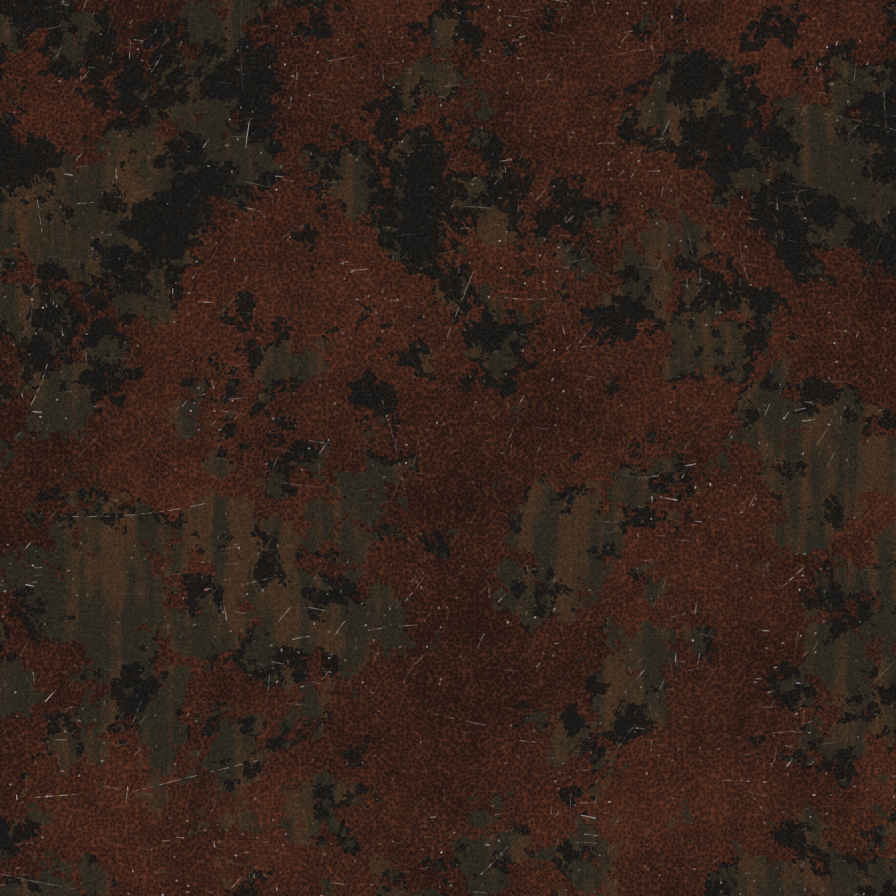
Reproduce this texture procedurally as a Shadertoy shader.

```glsl
// Rusted, scratched sheet metal: layered sines lay out worn paint, cellular noise
// frays it into ragged chips with black scale, vertical stains and grainy rust.
// Hashed segments on four grids add pale scratches, nicks and specks.

#define PATCH_SCALE 6.0      // chip clusters across the canvas
#define PAINT_LEVEL 0.10     // higher leaves less paint
#define SCALE_LEVEL 0.36     // higher leaves less black scale
#define GRAIN_SCALE 230.0    // rust grains across the canvas
#define SCRATCH_GAIN 0.95
#define RUST_DARK  vec3(0.150, 0.092, 0.076)
#define RUST_LIGHT vec3(0.325, 0.178, 0.122)
#define OLIVE      vec3(0.172, 0.158, 0.125)
#define STAIN      vec3(0.265, 0.190, 0.130)
#define BLACK      vec3(0.100, 0.095, 0.090)
#define PALE       vec3(0.640, 0.610, 0.600)

vec2 hash2(vec2 p) {
    vec3 q = fract(p.xyx * vec3(0.1031, 0.1030, 0.0973));
    q += dot(q, q.yzx + 33.33);
    return fract((q.xx + q.yz) * q.zy);
}

mat2 rotation(float a) {
    return mat2(cos(a), -sin(a), sin(a), cos(a));
}

// Distance to the nearest cell point, about 0.45 on average
float cell(vec2 p) {
    vec2 id = floor(p), f = p - id;
    float nearest = 4.0;
    for (int j = -1; j <= 1; j++)
    for (int i = -1; i <= 1; i++) {
        vec2 o = vec2(i, j);
        vec2 d = o + hash2(id + o) - f;
        nearest = min(nearest, dot(d, d));
    }
    return sqrt(nearest);
}

// Cellular octaves around zero, for frayed and crumbling outlines
float ragged(vec2 p) {
    float sum = 0.0, gain = 0.9;
    for (int i = 0; i < 6; i++) {
        sum += gain * (0.45 - cell(p));
        p = rotation(0.9) * p * 2.03 + 17.0;
        gain *= 0.72;
    }
    return sum;
}

// One bent segment per chosen grid cell; reach is in cells, width in canvas units
float scratches(vec2 p, float grid, float reach, float width, float share) {
    vec2 q = p * grid, id = floor(q);
    float pixel = grid / iResolution.y, ink = 0.0;
    for (int j = -1; j <= 1; j++)
    for (int i = -1; i <= 1; i++) {
        vec2 c = id + vec2(i, j);
        vec2 start = hash2(c + grid), pick = hash2(c + 57.0), turn = hash2(c + 131.0);
        if (pick.x > share) continue;
        float angle = turn.x < 0.45 ? 0.0 : (turn.x < 0.7 ? 1.57 : 0.95);
        vec2 d = rotation(angle + 0.5 * (turn.y - 0.5)) * (q - c - start);
        d.y += 0.25 * (start.x - 0.5) * d.x * d.x;
        float halfLength = reach * mix(0.15, 1.0, pick.y * pick.y);
        float dist = length(vec2(max(abs(d.x) - halfLength, 0.0), d.y));
        float cover = clamp((width * grid - dist) / pixel + 0.5, 0.0, 1.0);
        float strength = fract(turn.y * 9.0);
        ink = max(ink, cover * mix(0.2, 1.0, strength * strength));
    }
    return ink;
}

void mainImage(out vec4 fragColor, in vec2 fragCoord) {
    vec2 p = fragCoord / iResolution.y;
    vec2 warped = p + 0.012 * sin(p.yx * vec2(17.0, 14.0));

    // Broad bands: paint survives toward both sides
    float bands = 0.5 * cos(6.283 * (p.x - 0.02)) + 0.5 * cos(13.8 * (p.y - 0.8))
                + 0.25 * sin(17.0 * p.x + 9.0 * p.y);
    float paintField = 0.27 * bands + ragged(warped * PATCH_SCALE) - PAINT_LEVEL;
    float paint = smoothstep(-0.03, 0.03, paintField);

    // Black scale gathers in the upper part and along chipped rims
    float upper = smoothstep(0.45, 0.75, p.y);
    float rim = 1.0 - smoothstep(0.0, 0.18, abs(paintField));
    float scaleField = ragged(warped * PATCH_SCALE * 1.6 + 41.0)
                     + 0.30 * upper + 0.18 * rim - SCALE_LEVEL;
    float blackScale = smoothstep(-0.05, 0.05, scaleField)
                     * smoothstep(-0.12, -0.03, paintField);

    // Grainy rust with slow dark clouds
    float grain = cell(p * GRAIN_SCALE) - 0.45;
    float dust = hash2(floor(p * 450.0)).x - 0.5;
    float cloud = 0.45 - cell(warped * 4.0 + 9.0) + 0.7 * (0.45 - cell(warped * 13.0))
                + 0.6 * (0.45 - cell(p * 45.0));
    vec3 rust = mix(RUST_DARK, RUST_LIGHT,
                    clamp(0.47 + 0.45 * cloud + 1.0 * grain + 0.4 * dust, 0.0, 1.2));

    // Olive paint with stains running downward
    float streak = cell(p * vec2(38.0, 5.0)) + 0.6 * cell(p * vec2(90.0, 9.0) + 5.0);
    float stain = smoothstep(0.45, 1.15, streak + 0.5 * cloud);
    vec3 coat = mix(OLIVE, STAIN, stain) * (1.0 + 0.2 * dust + 0.25 * grain);

    vec3 color = mix(rust, coat, paint);
    color = mix(color, BLACK * (1.0 + 0.35 * dust + 0.35 * grain), blackScale * 0.92);

    // Broken scratches and specks, denser in clusters
    float cluster = 1.0 - smoothstep(0.15, 0.6, cell(p * 7.0 + 3.0));
    float broken = smoothstep(0.25, 0.6, cell(p * 130.0 + 8.0));
    float marks = 0.7 * broken * scratches(p, 7.0, 0.6, 0.0006, 0.55);
    marks = max(marks, mix(0.15, 1.0, cluster) * mix(0.25, 1.0, broken)
                     * scratches(p, 24.0, 0.6, 0.0007, 0.5));
    marks = max(marks, mix(0.1, 1.0, cluster) * mix(0.4, 1.0, broken)
                     * scratches(p, 50.0, 0.5, 0.0008, 0.4));
    marks = max(marks, mix(0.45, 1.0, cluster) * scratches(p, 75.0, 0.06, 0.0011, 0.2));
    color = mix(color, PALE, SCRATCH_GAIN * marks);

    fragColor = vec4(color, 1.0);
}
```
